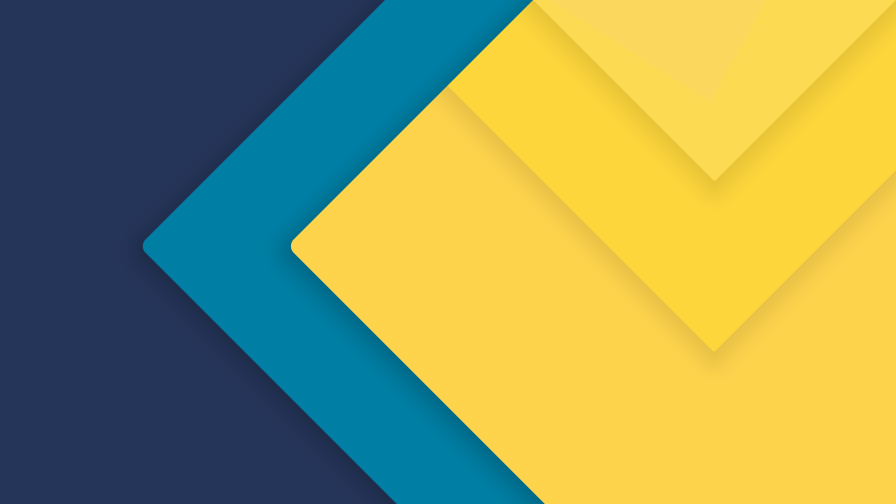
Write a Shadertoy shader that draws this background.

```glsl
// Layered paper chevrons: teal and yellow cards with soft shadows over navy.

// Colours
const vec3 NAVY   = vec3(0.145, 0.208, 0.350);
const vec3 TEAL   = vec3(0.000, 0.494, 0.640);
const vec3 AMBER  = vec3(0.994, 0.828, 0.298);
const vec3 LEMON  = vec3(0.992, 0.840, 0.236);
const vec3 STRAW  = vec3(0.988, 0.854, 0.316);
const vec3 FACET  = vec3(0.990, 0.845, 0.365);

// Sharp corner of each card, in units of canvas height
const vec2 TEAL_TIP  = vec2(0.2755, 0.5116);
const vec2 AMBER_TIP = vec2(0.5694, 0.5116);
const vec2 LEMON_TIP = vec2(1.4167, 0.3009);
const vec2 STRAW_TIP = vec2(1.4178, 0.6400);

// Direction in which a card opens from its tip
const vec2 RIGHT = vec2(1.0, 0.0);
const vec2 UP    = vec2(0.0, 1.0);

const float ROUND_RADIUS = 0.019;
const float SMALL_RADIUS = 0.004;
const vec2  SHADOW_SHIFT = vec2(0.0, -0.009);
const float SHADOW_BLUR  = 0.060;
const float DARK_SHADOW  = 0.30;
const float LIGHT_SHADOW = 0.15;

// Faint facet on the top card
const vec2 FACET_TIP   = vec2(1.410, 0.796);
const vec2 FACET_LEFT  = vec2(1.090, 1.000);
const vec2 FACET_RIGHT = vec2(1.520, 1.000);
const float FACET_SOFT = 0.006;

// Signed distance to a right-angled wedge with a rounded tip
float wedge(vec2 p, vec2 tip, vec2 axis, float radius) {
    vec2 side = vec2(-axis.y, axis.x);
    vec2 v = p - tip;
    float along = dot(v, axis);
    float across = dot(v, side);
    vec2 q = vec2(across - along, -across - along) * inversesqrt(2.0) + radius;
    return min(max(q.x, q.y), 0.0) + length(max(q, 0.0)) - radius;
}

// Signed distance to the line a-b, negative on its right side
float lineSide(vec2 p, vec2 a, vec2 b) {
    vec2 d = normalize(b - a);
    return dot(p - a, vec2(-d.y, d.x));
}

// Antialiased coverage from a signed distance
float cover(float dist) {
    return clamp(0.5 - dist * iResolution.y, 0.0, 1.0);
}

// Lay a card and its soft shadow over the colour below
vec3 layCard(vec3 below, vec3 paper, vec2 p, vec2 tip, vec2 axis,
             float radius, float strength) {
    float shadowDist = wedge(p - SHADOW_SHIFT, tip, axis, radius);
    float shadow = 1.0 - smoothstep(-SHADOW_BLUR, SHADOW_BLUR, shadowDist);
    vec3 shaded = below * (1.0 - strength * shadow);
    return mix(shaded, paper, cover(wedge(p, tip, axis, radius)));
}

void mainImage(out vec4 fragColor, in vec2 fragCoord) {
    vec2 p = fragCoord / iResolution.y;

    // Yellow stack, seen only inside the amber card
    vec3 top = mix(STRAW, FACET,
        1.0 - smoothstep(-FACET_SOFT, FACET_SOFT,
            max(lineSide(p, FACET_TIP, FACET_LEFT),
                lineSide(p, FACET_RIGHT, FACET_TIP))));
    vec3 stack = layCard(AMBER, LEMON, p, LEMON_TIP, UP, SMALL_RADIUS, LIGHT_SHADOW);
    stack = layCard(stack, top, p, STRAW_TIP, UP, SMALL_RADIUS, LIGHT_SHADOW);

    // Large cards over the backdrop
    vec3 color = layCard(NAVY, TEAL, p, TEAL_TIP, RIGHT, ROUND_RADIUS, DARK_SHADOW);
    color = layCard(color, stack, p, AMBER_TIP, RIGHT, ROUND_RADIUS, DARK_SHADOW);

    fragColor = vec4(color, 1.0);
}
```
